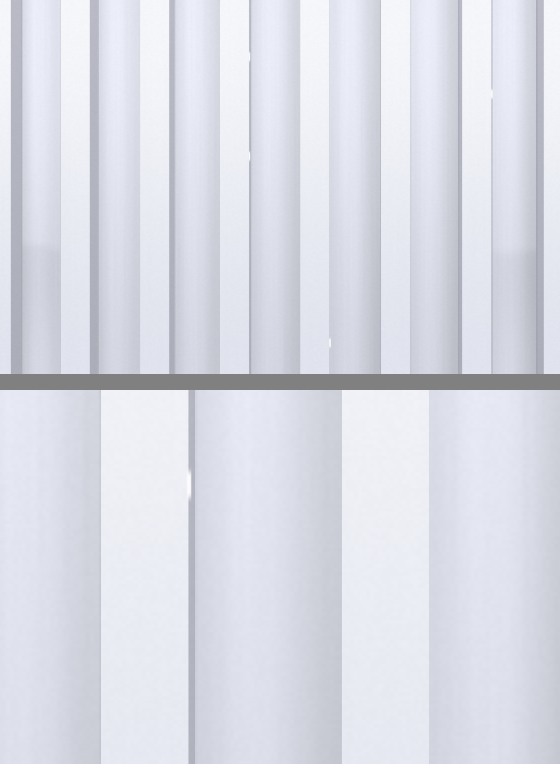
Top, the full canvas; bottom, a detail of the centre.
This texture is drawn by a Shadertoy shader. Its source:

```glsl
const float FIRST_RIB = 0.1094;    // left edge of rib 0, in canvas widths
const float PITCH = 0.1414;
const float PITCH_GROWTH = 0.0004; // ribs spread slightly to the right
const float RIB_WIDTH = 0.0521;
const float RIGHT_WALL_END = 0.56; // right walls are hidden beyond this x
const float RIGHT_WALL_SLOPE = 0.034;
const float LEFT_WALL_START = 0.651;
const float LEFT_WALL_SLOPE = 0.042;
const float STREAKS = 0.012;
const float GRAIN = 0.012;
const float STAIN = 0.035;
const vec3 RIB_TOP = vec3(0.960, 0.965, 0.980);
const vec3 RIB_BOTTOM = vec3(0.880, 0.892, 0.930);
const vec3 PAN_TOP = vec3(0.922, 0.934, 0.975);
const vec3 PAN_BOTTOM = vec3(0.835, 0.845, 0.887);
const vec3 WALL_TOP = vec3(0.725, 0.730, 0.775);
const vec3 WALL_BOTTOM = vec3(0.670, 0.680, 0.725);
const vec3 SEAM = vec3(0.600, 0.605, 0.650);
const vec3 CHIP = vec3(0.985);

float hash(vec2 p) {
    vec3 q = fract(vec3(p.xyx) * 0.1031);
    q += dot(q, q.yzx + 33.33);
    return fract((q.x + q.y) * q.z);
}

float noise(vec2 p) {
    vec2 i = floor(p), f = fract(p);
    f = f * f * (3.0 - 2.0 * f);
    return mix(mix(hash(i), hash(i + vec2(1, 0)), f.x),
               mix(hash(i + vec2(0, 1)), hash(i + vec2(1, 1)), f.x), f.y);
}

float ribLeft(float i) {
    return FIRST_RIB + i * (PITCH + PITCH_GROWTH * i);
}

// Antialiased step, complete at the edge itself
float after(float edge, float x, float px) {
    return smoothstep(edge - px, edge, x);
}

void mainImage(out vec4 fragColor, in vec2 fragCoord) {
    vec2 uv = fragCoord / iResolution.xy;
    vec2 p = fragCoord / iResolution.x;
    float px = 1.3 / iResolution.x;

    // Find the rib at or before this point
    float rib = -1.0;
    for (float i = 0.0; i < 8.0; i++) {
        if (ribLeft(i) <= p.x) rib = i;
    }
    float ribRight = ribLeft(rib) + RIB_WIDTH;
    float nextRib = ribLeft(rib + 1.0);
    float panLeft = ribRight + max(0.0, RIGHT_WALL_END - ribRight) * RIGHT_WALL_SLOPE;
    float panRight = nextRib - max(0.0, nextRib - LEFT_WALL_START) * LEFT_WALL_SLOPE;
    float t = clamp((p.x - panLeft) / (panRight - panLeft), 0.0, 1.0);

    // Recessed pan, shaded towards its sides
    vec3 color = mix(PAN_BOTTOM, PAN_TOP, smoothstep(-0.05, 0.95, uv.y));
    float leftShade = mix(0.085, 0.025, uv.x) * (1.0 - smoothstep(0.0, 0.35, t));
    float rightShade = mix(0.055, 0.125, smoothstep(0.1, 0.7, uv.x)) * smoothstep(0.4, 1.0, t);
    color *= 1.0 - leftShade - rightShade;

    // Faint stains low in the outer pans
    float stainLine = 0.29 + 0.06 * noise(p * vec2(28.0, 9.0));
    float stain = smoothstep(stainLine + 0.02, stainLine - 0.02, uv.y) * smoothstep(0.0, 0.3, uv.y);
    color -= STAIN * stain * smoothstep(0.32, 0.42, abs(uv.x - 0.5));
    color += STREAKS * (noise(vec2(p.x * 260.0, p.y * 5.0)) - 0.5);

    // Side walls with a dark seam where they meet the pan
    vec3 wall = mix(WALL_BOTTOM, WALL_TOP, uv.y);
    float wallMask = 1.0 - after(panLeft, p.x, px) + after(panRight, p.x, px);
    color = mix(color, wall, wallMask);
    float seamDistance = min(abs(p.x - panLeft), abs(p.x - panRight));
    float seamDepth = 0.65 * smoothstep(0.04, 0.4, abs(uv.x - 0.58));
    color = mix(color, SEAM, seamDepth * (1.0 - smoothstep(0.0, 0.0022, seamDistance)));

    // Raised rib face
    vec3 face = mix(RIB_BOTTOM, RIB_TOP, smoothstep(0.0, 1.0, uv.y));
    face += 0.4 * STREAKS * (noise(vec2(p.x * 200.0, p.y * 4.0)) - 0.5);
    float faceMask = 1.0 - after(ribRight, p.x, px) + after(nextRib, p.x, px);
    color = mix(color, face, faceMask);

    // Rare paint chips along the right edges
    float chip = step(0.985, hash(vec2(rib + 7.0, floor(p.y * 45.0))));
    chip *= smoothstep(0.5, 0.2, abs(fract(p.y * 45.0) - 0.5));
    color = mix(color, CHIP, chip * (1.0 - smoothstep(0.0006, 0.0018, abs(p.x - ribRight))));

    color += GRAIN * (noise(p * 420.0) - 0.5);
    fragColor = vec4(color, 1.0);
}
```
